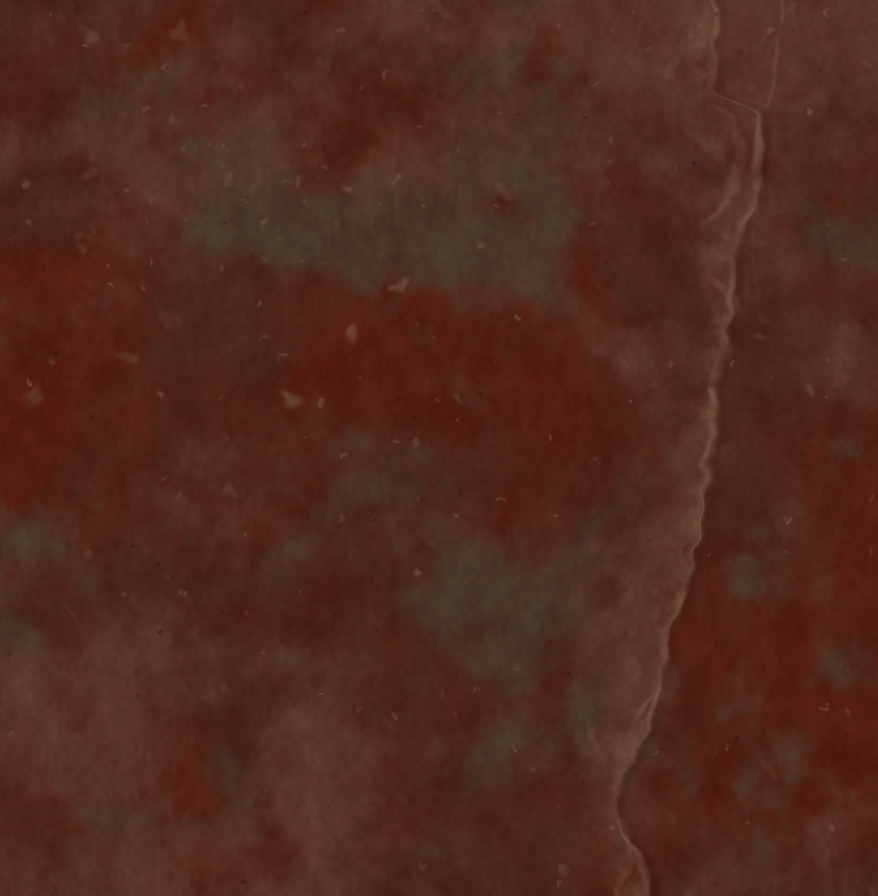
Reproduce this texture procedurally as a WebGL 1 fragment shader.

```glsl
precision highp float;
// Weathered dark red stone: warped fbm blends red, brown, olive and a dusty film.
// A crooked, crusted pale vein with a side strand runs down the right, and ragged
// flecks, dark pits, mottling and a fine grain are scattered over the whole face.

uniform vec2 u_resolution;

#define RED vec3(0.328, 0.114, 0.064)
#define BROWN vec3(0.284, 0.150, 0.102)
#define OLIVE vec3(0.290, 0.222, 0.158)
#define FILM vec3(0.348, 0.212, 0.164)
#define PALE vec3(0.460, 0.335, 0.255)
#define PATCH_SCALE 4.8
#define MOTTLE 0.19
#define GRAIN 0.10
#define VEIN_WIDTH 0.0050

float hash(vec2 p) {
  vec3 q = fract(p.xyx * vec3(0.1031, 0.1030, 0.0973));
  q += dot(q, q.yzx + 33.33);
  return fract((q.x + q.y) * q.z);
}

float noise(vec2 p) {
  vec2 i = floor(p), f = fract(p);
  f = f * f * (3.0 - 2.0 * f);
  return mix(mix(hash(i), hash(i + vec2(1, 0)), f.x),
             mix(hash(i + vec2(0, 1)), hash(i + vec2(1, 1)), f.x), f.y);
}

// Rough fractal noise, stretched about its middle
float fbm(vec2 p) {
  float sum = 0.0, amp = 0.5;
  for (int i = 0; i < 5; i++) {
    sum += amp * (noise(p) - 0.5);
    p = mat2(1.6, 1.2, -1.2, 1.6) * p + 17.3;
    amp *= 0.58;
  }
  return 0.5 + 1.15 * sum;
}

// Soft elliptical region
float blob(vec2 p, vec2 centre, vec2 radius) {
  vec2 q = (p - centre) / radius;
  return exp(-dot(q, q));
}

// One ragged spot in some cells of a grid; radius is a fraction of the cell
float flecks(vec2 p, float cells, float radius, float density, float seed) {
  vec2 g = p * cells;
  vec2 h = g * 1.1 / radius + seed;
  g += 1.3 * radius * (vec2(noise(h), noise(h + 40.0)) - 0.5);
  vec2 id = floor(g) + seed;
  vec2 centre = 0.3 + 0.4 * vec2(hash(id + 3.1), hash(id + 7.7));
  float size = radius * mix(0.45, 1.0, hash(id + 11.9));
  float spot = 1.0 - smoothstep(0.2 * size, size, length(fract(g) - centre));
  return spot * step(hash(id), density) * mix(0.4, 1.0, hash(id + 5.3));
}

// Horizontal position of the vein at height y
float veinPath(float y) {
  float x = 0.685 + 0.03 * (1.0 - smoothstep(0.02, 0.10, y));
  x += 0.05 * smoothstep(0.08, 0.25, y) + 0.05 * smoothstep(0.20, 0.45, y);
  x += 0.055 * smoothstep(0.40, 0.85, y) - 0.05 * smoothstep(0.87, 0.90, y);
  return x + 0.018 * (noise(vec2(y * 14.0, 2.0)) - 0.5) + 0.009 * (noise(vec2(y * 60.0, 9.0)) - 0.5);
}

float line(float d, float width) {
  return 1.0 - smoothstep(0.15 * width, width, abs(d));
}

void main() {
  vec2 p = gl_FragCoord.xy / u_resolution.y;
  vec2 warp = vec2(fbm(p * 6.0 + 5.0), fbm(p * 6.0 + 31.0)) - 0.5;
  vec2 w = p + 0.14 * warp;

  // Red body against brown
  float redBias = blob(w, vec2(0.52, 0.60), vec2(0.22, 0.14)) + blob(w, vec2(0.08, 0.72), vec2(0.19, 0.30))
                + blob(w, vec2(0.95, 0.40), vec2(0.16, 0.32));
  float red = smoothstep(0.34, 0.76, fbm(w * PATCH_SCALE + 2.0) + 0.24 * redBias);
  vec3 col = mix(BROWN, RED, red);

  // Olive stains with torn edges
  float oliveBias = blob(w, vec2(0.26, 0.80), vec2(0.13, 0.14)) + blob(w, vec2(0.56, 0.36), vec2(0.10, 0.14))
                  + blob(w, vec2(0.45, 0.77), vec2(0.09, 0.07)) + blob(w, vec2(0.02, 0.27), vec2(0.05, 0.07));
  float olive = smoothstep(0.50, 0.82, fbm(p * PATCH_SCALE * 1.7 + 50.0) + 0.24 * oliveBias - 0.12 * redBias);
  col = mix(col, OLIVE, 0.9 * olive);

  // Dusty film in the corners and along the left of the vein
  float d = p.x - veinPath(p.y) + 0.008 * warp.x;
  float side = 1.0 - smoothstep(-0.004, 0.006, d);
  float filmBias = blob(w, vec2(0.10, 0.12), vec2(0.28, 0.24)) + blob(w, vec2(0.68, 1.0), vec2(0.20, 0.11))
                 + blob(w, vec2(0.95, 0.95), vec2(0.14, 0.14)) + 0.9 * side * exp(d / 0.06);
  float film = smoothstep(0.48, 0.86, fbm(p * 8.5 + 80.0) + 0.30 * filmBias - 0.06 * redBias);
  col = mix(col, FILM, 0.9 * film);

  // Vein, its looping left strand, crust and a faint hairline at the upper right
  float broken = smoothstep(0.25, 0.65, fbm(p * vec2(24.0, 30.0) + 4.0));
  float width = VEIN_WIDTH * mix(0.5, 2.2, noise(vec2(p.y * 30.0, 6.0)));
  float vein = line(d, width) * mix(0.25, 0.75, broken);
  float loopGap = 0.07 * max(0.0, noise(vec2(p.y * 11.0, 21.0)) - 0.3);
  float strand = line(d + loopGap + 0.03 * warp.x, 1.5 * width) * 0.45 * broken;
  float hair = p.x - 0.838 - 0.04 * smoothstep(0.83, 1.0, p.y) - 0.03 * warp.y;
  float hairline = line(hair, 0.004) * 0.35 * broken * smoothstep(0.62, 0.75, p.y);
  float crust = side * exp(d / 0.028) * smoothstep(0.40, 0.75, fbm(p * 27.0)) * 0.60;
  col = mix(col, PALE, max(max(vein, strand), max(hairline, crust)));
  col *= 1.0 - 0.08 * line(d - 0.009, 0.009);

  // Pale flecks, short diagonal scratches and dark pits
  float cluster = blob(p, vec2(0.30, 0.76), vec2(0.22, 0.20));
  float spots = flecks(p, 17.0, 0.28, 0.03 + 0.30 * cluster, 13.0) * 0.70;
  spots = max(spots, flecks(p, 46.0, 0.28, 0.05 + 0.12 * cluster, 71.0) * 0.60);
  vec2 slanted = vec2(p.x + 0.7 * p.y, 0.35 * (p.y - 0.7 * p.x)) + 0.02 * warp;
  spots = max(spots, flecks(slanted + 2.0, 15.0, 0.22, 0.10, 37.0) * 0.35);
  col = mix(col, PALE, spots);
  col *= 1.0 - 0.30 * flecks(p, 42.0, 0.17, 0.03, 103.0);

  // Mottling and fine, slightly upright grain
  float mottle = fbm(p * vec2(34.0, 26.0)) - 0.5;
  float grain = noise(p * vec2(210.0, 140.0)) - 0.5;
  col *= 1.0 + MOTTLE * mottle + GRAIN * grain;
  col += 0.035 * mottle * vec3(-0.3, 1.0, 0.9);

  gl_FragColor = vec4(col, 1.0);
}
```
